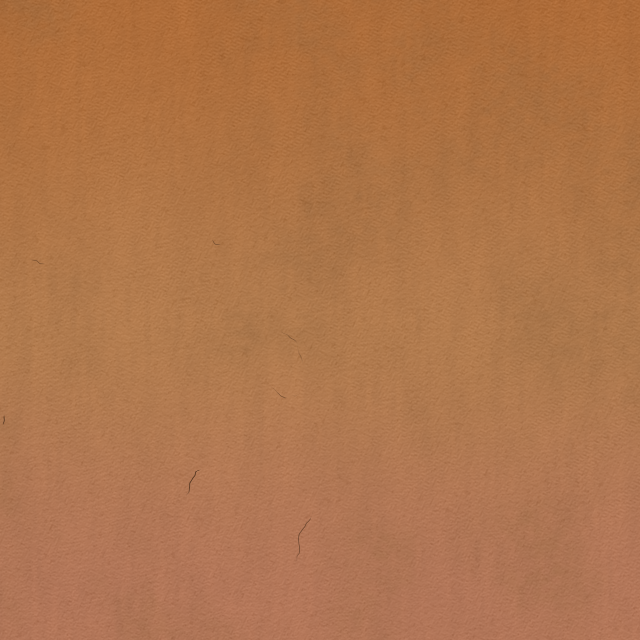
Reproduce this texture procedurally as a three.js fragment shader.

```glsl
varying vec2 vUv;

#define TOP_COLOR vec3(0.680, 0.422, 0.222)
#define MIDDLE_COLOR vec3(0.695, 0.482, 0.305)
#define BOTTOM_COLOR vec3(0.698, 0.462, 0.347)
#define STAIN_COLOR vec3(0.590, 0.415, 0.260)
#define CRACK_COLOR vec3(0.270, 0.170, 0.095)
#define STAIN_AMOUNT 0.30
#define STREAK_AMOUNT 0.024
#define GRAIN_AMOUNT 0.042
#define GRAIN_SCALE 370.0
#define CRACK_COUNT 8
#define CRACK_WIDTH 0.0010

float hash(vec2 p) {
  return fract(sin(dot(p, vec2(127.1, 311.7))) * 43758.5453);
}

float noise(vec2 p) {
  vec2 cell = floor(p);
  vec2 f = fract(p);
  f = f * f * (3.0 - 2.0 * f);
  float low = mix(hash(cell), hash(cell + vec2(1.0, 0.0)), f.x);
  float high = mix(hash(cell + vec2(0.0, 1.0)), hash(cell + vec2(1.0, 1.0)), f.x);
  return mix(low, high, f.y);
}

float fbm(vec2 p) {
  float sum = 0.0;
  float weight = 0.5;
  for (int i = 0; i < 5; i++) {
    sum += weight * noise(p);
    p = mat2(1.6, 1.2, -1.2, 1.6) * p + 7.3;
    weight *= 0.5;
  }
  return sum;
}

// Vertical wash through three tones, with a slightly uneven boundary
vec3 wash(vec2 uv) {
  float height = uv.y + 0.08 * (fbm(uv * vec2(5.0, 3.0) + 11.0) - 0.48);
  vec3 color = mix(BOTTOM_COLOR, MIDDLE_COLOR, smoothstep(0.06, 0.50, height));
  return mix(color, TOP_COLOR, smoothstep(0.45, 1.02, height));
}

// Brushed streaks running up and down
float streaks(vec2 uv) {
  float wide = noise(uv * vec2(32.0, 4.0) + 3.0);
  float fine = noise(uv * vec2(130.0, 16.0) + 19.0);
  return 0.45 * wide + 0.55 * fine - 0.5;
}

// Fine plaster grain, lit from one side, with scattered dark pits
float grain(vec2 uv) {
  vec2 p = mat2(0.91, 0.41, -0.41, 0.91) * uv * GRAIN_SCALE;
  float relief = noise(p) - noise(p + vec2(0.55, -0.65));
  float pits = smoothstep(0.70, 0.95, noise(p * 0.7 + 41.0));
  return relief - 0.55 * pits;
}

// Sparse, wandering hairline cracks of varying length and strength
float cracks(vec2 uv) {
  float cover = 0.0;
  for (int i = 0; i < CRACK_COUNT; i++) {
    float id = float(i) + 1.0;
    vec2 center = vec2(hash(vec2(id, 1.7)) * 0.5, hash(vec2(id, 5.3)));
    float angle = 6.2832 * hash(vec2(id, 9.1));
    float chance = hash(vec2(id, 2.9));
    float halfLength = mix(0.008, 0.050, chance * chance);
    vec2 q = uv - center;
    q = mat2(cos(angle), -sin(angle), sin(angle), cos(angle)) * q;
    q.y += 0.018 * (noise(vec2(q.x * 30.0, id)) - 0.5);
    q.y += 0.004 * (noise(vec2(q.x * 150.0, id + 20.0)) - 0.5);
    float taper = 1.0 - smoothstep(0.4, 1.0, abs(q.x) / halfLength);
    float line = 1.0 - smoothstep(0.0, 1.6 * CRACK_WIDTH, abs(q.y));
    float gaps = smoothstep(0.05, 0.60, noise(vec2(q.x * 90.0, id + 50.0)));
    float strength = mix(0.25, 0.80, hash(vec2(id, 7.7)));
    cover = max(cover, line * taper * gaps * strength);
  }
  return cover;
}

void main() {
  vec3 color = wash(vUv);

  // Soft dull stains, broken up by a finer mottle
  float stain = smoothstep(0.38, 0.82, fbm(vUv * vec2(6.5, 5.5) + 2.4));
  stain *= 0.5 + noise(vUv * 75.0);
  color = mix(color, STAIN_COLOR, STAIN_AMOUNT * stain);

  // Surface tone and relief
  float mottle = fbm(vUv * vec2(70.0, 42.0)) - 0.48;
  color *= 1.0 + STREAK_AMOUNT * (2.0 * streaks(vUv) + 1.6 * mottle);
  color += GRAIN_AMOUNT * (grain(vUv) + 0.06);

  color = mix(color, CRACK_COLOR, cracks(vUv));
  gl_FragColor = vec4(color, 1.0);
}
```
